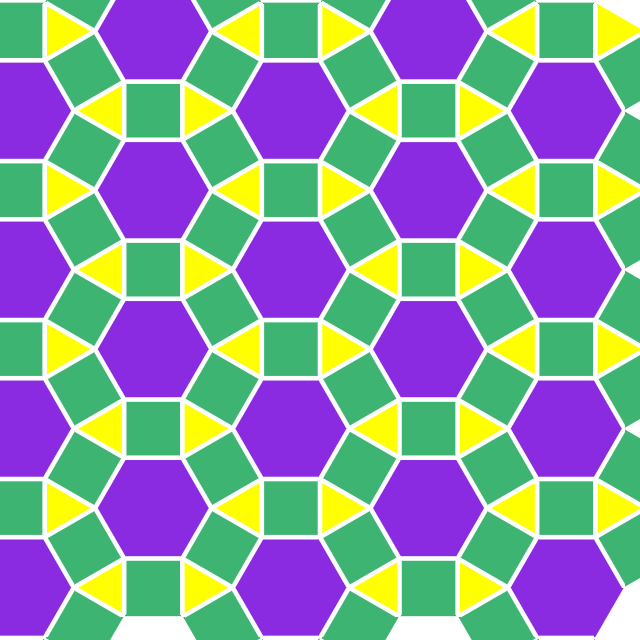
Reproduce this pattern procedurally as a WebGL 1 fragment shader.

```glsl
precision highp float;
// Rhombitrihexagonal tiling: violet hexagons, green squares and yellow triangles on white.

uniform vec2 u_resolution;

const float SIDE = 1.0 / 11.0;              // shared edge length of every tile
const float ROOT3 = 1.7320508;
const float PITCH = SIDE * (1.0 + ROOT3);   // distance between hexagon centres
const float SECTOR = 1.0471976;             // sixty degrees

struct Tile {
  float sides;    // 3, 4 or 6
  vec2 centre;
  float edge;     // distance to the nearest edge
  vec2 normal;    // direction towards that edge
};

// Nearest centre of the staggered hexagon lattice
vec2 hexCentre(vec2 p) {
  vec2 cell = vec2(ROOT3, 1.0) * PITCH;
  vec2 origin = vec2(5.0 / 11.0, 0.0819);
  vec2 a = origin + cell * floor((p - origin) / cell + 0.5);
  vec2 b = origin + cell * (floor((p - origin) / cell) + 0.5);
  return distance(p, a) < distance(p, b) ? a : b;
}

// Tile that contains p, found by folding into one of six sectors
Tile locate(vec2 p) {
  vec2 c = hexCentre(p);
  vec2 r = p - c;
  float angle = (floor(atan(r.y, r.x) / SECTOR) + 0.5) * SECTOR;
  vec2 outward = vec2(cos(angle), sin(angle));
  vec2 along = vec2(-outward.y, outward.x);
  if (dot(r, along) < 0.0) along = -along;

  float pastHex = dot(r, outward) - 0.5 * ROOT3 * SIDE;
  float pastSquare = dot(r, along) - 0.5 * SIDE;
  vec2 squareCentre = c + 0.5 * PITCH * outward;

  if (pastHex < 0.0) return Tile(6.0, c, -pastHex, outward);
  if (pastSquare > 0.0)
    return Tile(3.0, squareCentre + along * PITCH / (2.0 * ROOT3), pastSquare, -along);
  if (pastHex < -pastSquare) return Tile(4.0, squareCentre, pastHex, -outward);
  return Tile(4.0, squareCentre, -pastSquare, along);
}

// The patch is finite: some tiles along its rim are left out
bool isLaid(Tile t) {
  if (t.sides == 4.0)
    return t.centre.x < 0.98 || abs(t.centre.y - 0.517) < 0.45;
  vec2 fromMiddle = abs(t.centre - 0.5);
  return max(fromMiddle.x, fromMiddle.y) < 0.5;
}

vec3 tileColour(float sides) {
  if (sides == 6.0) return vec3(0.541, 0.169, 0.886);
  if (sides == 4.0) return vec3(0.243, 0.706, 0.447);
  return vec3(1.0, 1.0, 0.0);
}

void main() {
  vec2 p = gl_FragCoord.xy / u_resolution.y;
  float pixel = 1.0 / u_resolution.y;
  vec3 colour = vec3(1.0);

  Tile tile = locate(p);
  if (isLaid(tile)) {
    // White joints run only between two laid tiles
    Tile neighbour = locate(p + tile.normal * (2.0 * tile.edge + 0.0005));
    float inset = isLaid(neighbour) ? 0.0036 : 0.5 * pixel;
    float fill = clamp((tile.edge - inset) / pixel + 0.5, 0.0, 1.0);
    colour = mix(colour, tileColour(tile.sides), fill);
  }
  gl_FragColor = vec4(colour, 1.0);
}
```
